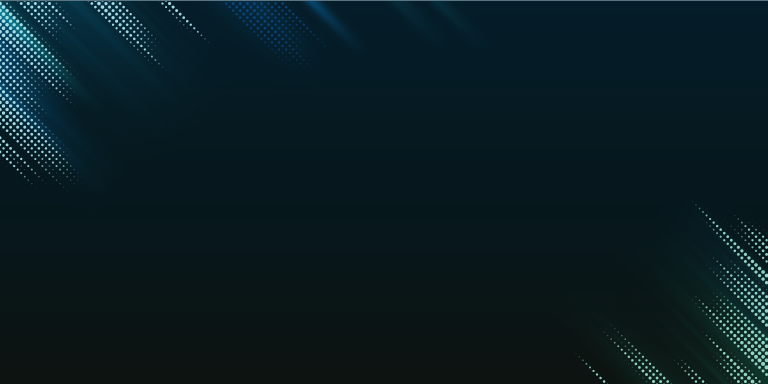
Reproduce this background procedurally as a Shadertoy shader.

```glsl
// Dark teal backdrop with diagonal light beams and halftone dots at two corners.
// Beams live in a space turned by 45 degrees: q.x runs across them, q.y along them.
// Each beam is vec4(centre, half width, tip, root) and brightens from tip to root.

const vec3 SKY_TOP    = vec3(0.020, 0.112, 0.158);
const vec3 SKY_MIDDLE = vec3(0.024, 0.092, 0.112);
const vec3 SKY_BOTTOM = vec3(0.048, 0.075, 0.068);
const vec3 BLUE       = vec3(0.010, 0.260, 0.430);
const vec3 TEAL       = vec3(0.010, 0.170, 0.215);
const vec3 GREEN      = vec3(0.015, 0.170, 0.120);
const vec3 DOT_ICE    = vec3(0.700, 0.930, 0.960);
const vec3 DOT_BLUE   = vec3(0.040, 0.270, 0.500);
const vec3 DOT_MINT   = vec3(0.620, 0.900, 0.830);
const vec3 RIM        = vec3(0.350, 0.460, 0.510);

const float DOT_PITCH  = 0.0184;  // spacing of the dot lattice
const float DOT_RADIUS = 0.41;    // largest radius, in lattice cells
const float TIP_JITTER = 0.11;    // uneven row ends
const float FIBRES     = 55.0;    // fine streaks per unit across
const float RIM_HEIGHT = 0.0026;

const vec4 BLUE_BEAMS[4] = vec4[4](
    vec4(-0.21, 0.075, 0.82, -0.05), vec4(-0.07, 0.080, 0.50, -0.15),
    vec4( 0.81, 0.022, 1.10,  0.70), vec4( 0.64, 0.080, 1.05, -0.10));
const vec4 TEAL_BEAMS[4] = vec4[4](
    vec4( 0.18, 0.190, 0.85, -0.10), vec4( 1.04, 0.025, 1.30,  0.90),
    vec4( 1.14, 0.022, 1.42,  0.95), vec4( 1.20, 0.085, 2.25,  3.00));
const vec4 GREEN_BEAMS[4] = vec4[4](
    vec4(-0.02, 0.030, 0.56,  0.10), vec4( 1.05, 0.090, 2.25,  3.00),
    vec4( 0.72, 0.080, 2.20,  3.20), vec4( 0.90, 0.060, 2.40,  3.20));

const vec4 UPPER_DOTS[8] = vec4[8](
    vec4(-0.05, 0.070, 0.47, -0.05), vec4(-0.16, 0.060, 0.42, -0.05),
    vec4(-0.27, 0.075, 0.68,  0.05), vec4(-0.38, 0.040, 0.60,  0.10),
    vec4( 0.09, 0.060, 0.27, -0.05), vec4( 0.27, 0.055, 0.60,  0.10),
    vec4( 0.43, 0.022, 0.64,  0.25), vec4( 0.66, 0.110, 1.00,  0.35));
const vec4 LOWER_DOTS[8] = vec4[8](
    vec4( 1.27, 0.018, 2.34,  2.85), vec4( 1.19, 0.060, 2.50,  2.90),
    vec4( 1.35, 0.045, 2.46,  2.85), vec4( 1.07, 0.065, 2.56,  2.95),
    vec4( 0.95, 0.045, 2.72,  3.05), vec4( 0.72, 0.035, 2.42,  2.95),
    vec4( 0.58, 0.018, 2.38,  2.85), vec4( 0.83, 0.020, 2.68,  3.10));

float hash(float n) {
    return fract(sin(n * 12.9898) * 43758.547);
}

float noise(float x) {
    float cell = floor(x);
    return mix(hash(cell), hash(cell + 1.0), smoothstep(0.0, 1.0, x - cell));
}

// Strength along a beam: 0 at the tip, 1 at the root
float rise(vec4 beam, float along) {
    return clamp((along - beam.z) / (beam.w - beam.z), 0.0, 1.0);
}

// Soft glow of a group of beams
float glow(vec4 beams[4], vec2 q) {
    float light = 0.0;
    for (int i = 0; i < 4; i++) {
        float across = (q.x - beams[i].x) / beams[i].y;
        light += exp(-across * across) * pow(rise(beams[i], q.y), 1.4);
    }
    return light;
}

// Halftone lattice whose dots swell toward the root of each band
float dots(vec4 bands[8], vec2 q, float pixel) {
    vec2 cell = floor(q / DOT_PITCH);
    vec2 centre = (cell + 0.5) * DOT_PITCH;
    float shift = (hash(cell.x) - 0.5) * TIP_JITTER;
    float size = 0.0;
    for (int i = 0; i < 8; i++) {
        float offset = abs(centre.x - bands[i].x);
        float inside = 1.0 - smoothstep(0.5, 1.0, offset / bands[i].y);
        size = max(size, inside * rise(bands[i], centre.y + shift));
    }
    float radius = DOT_RADIUS * DOT_PITCH * sqrt(size);
    float cover = clamp((radius - length(q - centre)) / pixel + 0.5, 0.0, 1.0);
    return cover * smoothstep(0.0, 0.3, size);
}

void mainImage(out vec4 fragColor, in vec2 fragCoord) {
    vec2 p = fragCoord / iResolution.xy * vec2(2.0, 1.0);
    vec2 q = vec2(p.x + p.y - 1.0, p.x - p.y + 1.0);
    float pixel = 1.0 / iResolution.y;

    // Vertical gradient
    vec3 color = mix(SKY_BOTTOM, SKY_MIDDLE, smoothstep(0.0, 0.5, p.y));
    color = mix(color, SKY_TOP, smoothstep(0.45, 1.0, p.y));

    // Beams broken into fine fibres
    float fibre = 0.55 + 0.7 * noise(q.x * FIBRES);
    color += fibre * (BLUE * glow(BLUE_BEAMS, q)
                    + TEAL * glow(TEAL_BEAMS, q)
                    + GREEN * glow(GREEN_BEAMS, q));

    // Dots, anti-aliased in the turned space
    float dotPixel = pixel * sqrt(2.0);
    vec3 upperTint = mix(DOT_ICE, DOT_BLUE, smoothstep(0.48, 0.54, q.x));
    color = mix(color, upperTint, 0.9 * dots(UPPER_DOTS, q, dotPixel));
    color = mix(color, DOT_MINT, 0.9 * dots(LOWER_DOTS, q, dotPixel));

    // Thin light rim along the top
    float rim = clamp((p.y - 1.0 + RIM_HEIGHT) / pixel + 0.5, 0.0, 1.0);
    fragColor = vec4(mix(color, RIM, rim), 1.0);
}
```
